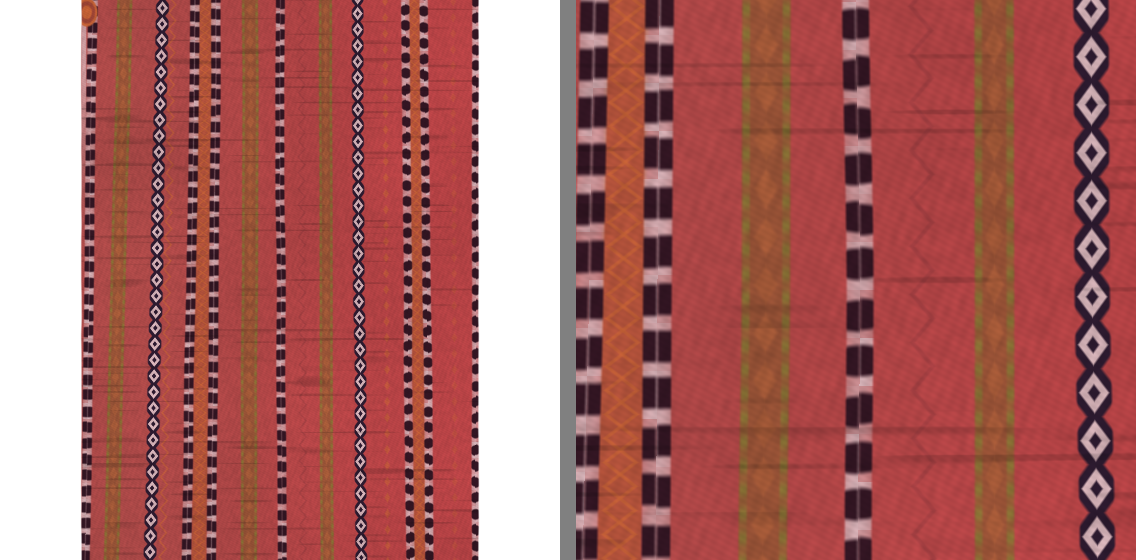
Left, the full canvas; right, a detail of the centre.
Write a WebGL 1 fragment shader that draws this texture.

```glsl
precision highp float;
// Striped red handwoven cloth on a white ground. Each stripe is a column with its own
// centre and lean, filled with one of four motifs repeating 35 times up the height;
// hashed noise adds uneven yarn, faint weft lines and fading.
uniform vec2 u_resolution;

const float REPEATS = 35.0;
const vec3 DARK = vec3(0.19, 0.08, 0.13);
const vec3 PALE = vec3(0.80, 0.67, 0.69);
const vec3 ORANGE = vec3(0.75, 0.37, 0.20);
float soft;

float hash(vec2 p) {
  return fract(sin(dot(p, vec2(127.1, 311.7))) * 43758.545);
}

float noise(vec2 p) {
  vec2 i = floor(p), f = fract(p);
  f = f * f * (3.0 - 2.0 * f);
  return mix(mix(hash(i), hash(i + vec2(1, 0)), f.x),
             mix(hash(i + vec2(0, 1)), hash(i + vec2(1, 1)), f.x), f.y);
}

float band(float d, float halfWidth) {
  return 1.0 - smoothstep(halfWidth - soft, halfWidth + soft, abs(d));
}

// Position relative to a leaning, slightly wavering column
vec2 column(vec2 uv, float centre, float lean) {
  float waver = 0.0025 * (noise(vec2(centre * 40.0, uv.y * 6.0)) - 0.5);
  return vec2(uv.x - centre - lean * (uv.y - 0.5) - waver, uv.y);
}

// Signed height inside one motif, -0.5 to 0.5
float motif(float y, float phase) {
  return fract(y * REPEATS + phase) - 0.5;
}

// Dark blocks on pale yarn; split is the strength of the pale centre line
vec3 dashes(vec3 base, vec2 p, float halfWidth, float phase, float split) {
  float row = floor(p.y * REPEATS + phase);
  float side = step(0.0, p.x);
  float cell = motif(p.y, phase) + 0.12 * (hash(vec2(row, phase * 9.0 + side)) - 0.5);
  float x = p.x / halfWidth;
  float blockHeight = 0.33 - 0.11 * x * x * (1.0 - split);
  float block = 1.0 - smoothstep(blockHeight - 0.07, blockHeight + 0.07, abs(cell));
  block *= 1.0 - 0.45 * split * band(p.x, 0.0009);
  vec3 pale = mix(PALE, base, 0.4 * hash(vec2(row, phase + side)) + 0.2 * x * x);
  return mix(base, mix(pale, DARK, block), band(p.x, halfWidth));
}

// Pale diamond rings joined by dark crossings
vec3 diamonds(vec3 base, vec2 p, float halfWidth, float phase) {
  float d = abs(p.x) / halfWidth + 2.0 * abs(motif(p.y, phase));
  float ring = smoothstep(0.25, 0.45, d) * (1.0 - smoothstep(0.75, 0.95, d));
  float outline = 1.0 - smoothstep(1.3, 1.6, d);
  vec3 yarn = mix(vec3(0.17, 0.10, 0.18), PALE, ring);
  return mix(base, yarn, outline * band(p.x, halfWidth));
}

// Thin yarn running left and right
vec3 zigzag(vec3 base, vec2 p, float reach, vec3 tint, float strength) {
  float x = reach * (4.0 * abs(motif(p.y, 0.3)) - 1.0);
  return mix(base, tint, strength * band(p.x - x, 0.0016));
}

// Brown filling, small orange lozenges and two olive borders
vec3 oliveStripe(vec3 base, vec2 p, float halfWidth) {
  vec3 c = mix(base, vec3(0.57, 0.32, 0.20), 0.9 * band(p.x, halfWidth));
  float d = abs(p.x) / (0.6 * halfWidth) + 2.0 * abs(motif(p.y, 0.1));
  c = mix(c, vec3(0.66, 0.36, 0.22), 0.7 * (1.0 - smoothstep(0.6, 1.0, d)));
  float border = band(abs(p.x) - halfWidth * 0.82, 0.0022);
  float fleck = 0.65 + 0.35 * sin(p.y * REPEATS * 12.566);
  return mix(c, vec3(0.52, 0.43, 0.20), border * fleck);
}

// Orange ground with two crossing yarns, between paired dashes
vec3 orangeStripe(vec3 base, vec2 p, float halfWidth) {
  vec3 c = mix(base, vec3(0.68, 0.32, 0.21), 0.8 * band(p.x, halfWidth));
  c = zigzag(c, p, halfWidth * 0.7, ORANGE, 0.7);
  return zigzag(c, vec2(-p.x, p.y), halfWidth * 0.7, ORANGE, 0.7);
}

// Faint separate lozenges
vec3 dots(vec3 base, vec2 p, float strength) {
  float d = abs(p.x) / 0.006 + abs(motif(p.y, 0.6)) / 0.35;
  return mix(base, ORANGE, strength * (1.0 - smoothstep(0.6, 1.1, d)));
}

void main() {
  vec2 uv = gl_FragCoord.xy / u_resolution;
  soft = 0.0008 + 0.6 / u_resolution.x;

  // Red ground, duller toward the left
  vec3 c = mix(vec3(0.66, 0.28, 0.275), vec3(0.70, 0.255, 0.265), smoothstep(0.2, 0.75, uv.x));

  // Stripes from left to right
  c = mix(c, PALE, 0.8 * band(uv.x - 0.150, 0.004) * smoothstep(0.55, 0.95, uv.y));
  c = dashes(c, column(uv, 0.159, 0.013), 0.0085, 0.2, 0.8);
  c = oliveStripe(c, column(uv, 0.211, 0.023), 0.0135);
  c = zigzag(c, column(uv, 0.299, 0.019), 0.006, ORANGE, 0.65);
  c = diamonds(c, column(uv, 0.279, 0.022), 0.0115, 0.0);
  c = orangeStripe(c, column(uv, 0.361, 0.012), 0.013);
  c = dashes(c, column(uv, 0.341, 0.016), 0.0085, 0.5, 1.0);
  c = dashes(c, column(uv, 0.3815, 0.009), 0.0085, 0.4, 1.0);
  c = oliveStripe(c, column(uv, 0.4455, 0.003), 0.0145);
  c = dashes(c, column(uv, 0.5015, -0.003), 0.008, 0.7, 0.7);
  c = zigzag(c, column(uv, 0.540, -0.003), 0.006, vec3(0.52, 0.20, 0.22), 0.35);
  c = oliveStripe(c, column(uv, 0.5825, -0.003), 0.0115);
  c = diamonds(c, column(uv, 0.6415, -0.007), 0.0105, 0.35);
  c = dots(c, column(uv, 0.690, -0.004), 0.55);
  c = orangeStripe(c, column(uv, 0.745, -0.010), 0.011);
  c = dashes(c, column(uv, 0.728, -0.009), 0.0075, 0.1, 0.0);
  c = dashes(c, column(uv, 0.762, -0.011), 0.0075, 0.2, 0.0);
  c = dots(c, column(uv, 0.811, -0.003), 0.3);
  c = dashes(c, column(uv, 0.849, 0.0), 0.007, 0.6, 0.0);

  // Orange yarn loop in the upper left corner
  float loop = length((uv - vec2(0.155, 0.978)) * vec2(1.0, 0.75));
  c = mix(c, mix(ORANGE, vec3(0.60, 0.26, 0.20), band(loop - 0.012, 0.003)), band(loop, 0.019));

  // Twill, irregular weft lines and mottled wear
  c *= 1.0 + 0.035 * sin(uv.x * 800.0 + uv.y * 600.0) * sin(uv.y * 900.0);
  float weft = noise(vec2(uv.x * 9.0, uv.y * 180.0));
  c *= 1.0 - 0.14 * smoothstep(0.72, 0.95, weft);
  c *= 0.93 + 0.08 * noise(uv * 7.0) + 0.08 * noise(uv * vec2(220.0, 160.0));

  // Cloth edges on white
  float cloth = band(uv.x - 0.5, 0.354 + 0.001 * noise(vec2(uv.y * 30.0, 2.0)));
  gl_FragColor = vec4(mix(vec3(1.0), c, cloth), 1.0);
}
```
